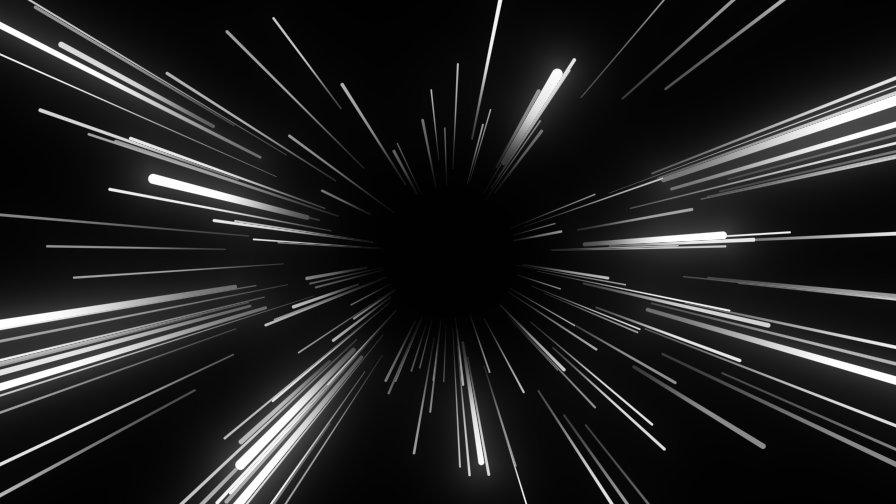
Give the GLSL for this background, as a Shadertoy shader.

```glsl
// Monochrome warp burst: tapered light streaks radiating from a dark core.

const float TAU = 6.2831853;
const vec2  CENTER = vec2(0.501, 0.498);   // share of the canvas
const vec3  BACKDROP = vec3(0.004);
const vec3  LIGHT = vec3(1.0);
const float CORE_RADIUS = 0.09;            // lengths are in canvas heights
const float FULL_LIGHT_RADIUS = 0.46;
const float GLOW_SIZE = 0.042;
const float BROAD_GLOW = 0.19;
const float FINE_GLOW = 0.02;
const int   COMPANION_COUNT = 3;
const float BUNDLE_SPREAD = 0.24;
const int   FINE_COUNT = 104;
const float GOLDEN_RATIO = 0.618034;
const float SEED = 4.0;

// Broad streaks: angle, inner radius, outer radius, half width at the outer end
const int BROAD_COUNT = 12;
const vec4 BROAD[BROAD_COUNT] = vec4[BROAD_COUNT](
    vec4(2.896, 0.29, 0.605, 0.010),
    vec4(1.026, 0.21, 0.415, 0.011),
    vec4(0.329, 0.45, 1.10, 0.012),
    vec4(0.280, 0.46, 1.10, 0.007),
    vec4(-0.278, 0.41, 1.10, 0.010),
    vec4(3.299, 0.43, 1.10, 0.011),
    vec4(3.432, 0.38, 1.10, 0.009),
    vec4(3.935, 0.27, 0.590, 0.010),
    vec4(4.015, 0.27, 0.75, 0.010),
    vec4(0.064, 0.27, 0.545, 0.008),
    vec4(2.672, 0.42, 1.10, 0.007),
    vec4(-1.417, 0.18, 0.420, 0.006));

vec3 hash3(float n) {
    vec3 q = fract(vec3(n) * vec3(0.1031, 0.1130, 0.0973));
    q += dot(q, q.yzx + 33.33);
    return fract((q.xxy + q.yzz) * q.zyx);
}

// Returns core coverage and glow of one round-ended streak.
vec2 streak(vec2 p, vec4 s) {
    vec2 dir = vec2(cos(s.x), sin(s.x));
    float along = clamp(dot(p, dir), s.y, s.z);
    float taper = along / s.z;
    float dist = length(p - dir * along) - s.w * taper;
    float soft = 0.8 / iResolution.y;
    float progress = (along - s.y) / (s.z - s.y);
    float power = mix(0.35, 1.0, smoothstep(0.0, 0.6, progress));
    float core = 1.0 - smoothstep(-soft, soft, dist);
    return power * vec2(core, exp(-max(dist, 0.0) / GLOW_SIZE));
}

// Slim neighbour that bundles with a broad streak.
vec4 companionStreak(vec4 broad, vec3 rnd) {
    float angle = broad.x + (rnd.x - 0.5) * BUNDLE_SPREAD;
    float inner = broad.y * mix(0.7, 1.2, rnd.y);
    float outer = broad.z * mix(0.85, 1.15, rnd.z);
    return vec4(angle, inner, outer, broad.w * mix(0.25, 0.5, rnd.y));
}

// Scatters a fine streak: long and dense at the sides, short above and below.
vec4 fineStreak(float id, vec3 rnd) {
    float turn = TAU * fract(id * GOLDEN_RATIO + 0.04 * rnd.z);
    float angle = turn - 0.2 * sin(2.0 * turn) - 0.25 * cos(turn);
    float sideways = abs(cos(angle));
    float inner = 0.13 + 0.5 * rnd.x * rnd.x * (0.15 + 0.85 * sideways);
    float outer = inner * (1.6 + rnd.y * mix(0.7, 1.6, sideways));
    float halfWidth = mix(0.0018, 0.0045, rnd.z * rnd.z) * (0.5 + outer);
    return vec4(angle, inner, outer, halfWidth);
}

void mainImage(out vec4 fragColor, in vec2 fragCoord) {
    vec2 p = (fragCoord - CENTER * iResolution.xy) / iResolution.y;
    float core = 0.0;
    float glow = 0.0;

    // Broad, glowing streaks, each leading a bundle
    for (int i = 0; i < BROAD_COUNT; i++) {
        vec2 s = streak(p, BROAD[i]);
        core = max(core, s.x);
        glow += BROAD_GLOW * s.y;
        for (int j = 0; j < COMPANION_COUNT; j++) {
            vec3 rnd = hash3(float(i * COMPANION_COUNT + j) * 5.17 + 61.0);
            s = streak(p, companionStreak(BROAD[i], rnd));
            core = max(core, mix(0.5, 0.95, rnd.z) * s.x);
            glow += FINE_GLOW * s.y;
        }
    }

    // Fine streaks of varied strength
    for (int i = 0; i < FINE_COUNT; i++) {
        float id = float(i);
        vec3 rnd = hash3(id * 7.31 + SEED);
        vec2 s = streak(p, fineStreak(id, rnd));
        float strength = mix(0.45, 1.0, fract(rnd.x * 5.0 + rnd.z));
        core = max(core, strength * s.x);
        glow += FINE_GLOW * strength * s.y;
    }

    // Fade into the dark core, then screen the glow over the streaks
    float fade = smoothstep(CORE_RADIUS, FULL_LIGHT_RADIUS, length(p));
    core *= sqrt(fade);
    glow = 1.0 - exp(-glow * fade);
    float light = 1.0 - (1.0 - core) * (1.0 - glow);
    fragColor = vec4(mix(BACKDROP, LIGHT, light), 1.0);
}
```
